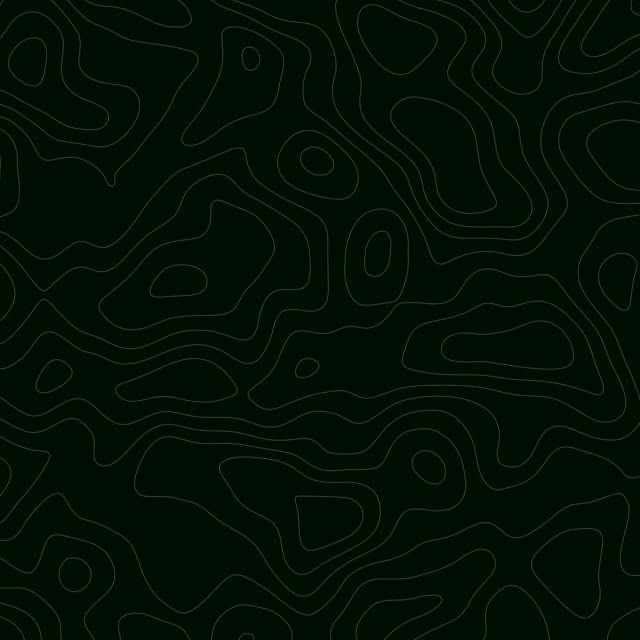
A Shadertoy shader for this pattern:

```glsl
#define BACKGROUND vec3(0.0, 0.055, 0.004)
#define LINE_COLOR vec3(0.17, 0.23, 0.17)
#define LINE_WIDTH 0.0018
#define LEVELS 7.5
#define BASE_SCALE 3.6
#define DETAIL_SCALE 7.9
#define DETAIL_AMOUNT 0.36
#define WARP_AMOUNT 0.035
#define SEED vec2(17.3, 42.8)

// Unit gradient with a random direction for each lattice point
vec2 latticeGradient(vec2 cell) {
    float angle = 6.2831853 * fract(sin(dot(cell, vec2(127.1, 311.7))) * 43758.5453);
    return vec2(cos(angle), sin(angle));
}

// Gradient noise with quintic blending
float gradientNoise(vec2 p) {
    vec2 cell = floor(p);
    vec2 f = p - cell;
    vec2 blend = f * f * f * (f * (f * 6.0 - 15.0) + 10.0);
    vec2 right = vec2(1.0, 0.0);
    vec2 up = vec2(0.0, 1.0);
    float a = dot(latticeGradient(cell), f);
    float b = dot(latticeGradient(cell + right), f - right);
    float c = dot(latticeGradient(cell + up), f - up);
    float d = dot(latticeGradient(cell + 1.0), f - 1.0);
    return mix(mix(a, b, blend.x), mix(c, d, blend.x), blend.y);
}

// Terrain height: broad hills, gently bent, plus smaller ridges
float terrainHeight(vec2 p) {
    vec2 bend = vec2(gradientNoise(p * 5.0 + 3.7), gradientNoise(p * 5.0 + 61.2));
    vec2 q = p + WARP_AMOUNT * bend;
    float hills = gradientNoise(q * BASE_SCALE + SEED);
    float ridges = gradientNoise(q * DETAIL_SCALE + SEED.yx);
    return LEVELS * (hills + DETAIL_AMOUNT * ridges);
}

// Approximate canvas distance to the nearest contour
float contourDistance(vec2 p) {
    vec2 e = vec2(0.001, 0.0);
    float height = terrainHeight(p);
    vec2 slope = vec2(terrainHeight(p + e.xy) - terrainHeight(p - e.xy),
                      terrainHeight(p + e.yx) - terrainHeight(p - e.yx)) / (2.0 * e.x);
    float offset = abs(fract(height) - 0.5);
    return offset / max(length(slope), 0.5);
}

void mainImage(out vec4 fragColor, in vec2 fragCoord) {
    float pixel = 1.0 / iResolution.y;
    float dist = contourDistance(fragCoord * pixel);

    // Antialiased line coverage
    float halfWidth = 0.5 * LINE_WIDTH;
    float coverage = 1.0 - smoothstep(halfWidth - 0.65 * pixel, halfWidth + 0.65 * pixel, dist);
    fragColor = vec4(mix(BACKGROUND, LINE_COLOR, coverage), 1.0);
}
```
